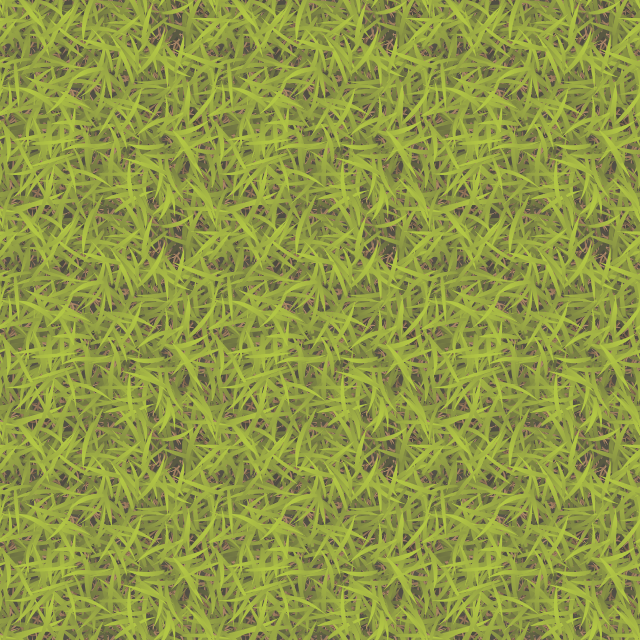
Write a WebGL 2 fragment shader that draws this texture.

```glsl
#version 300 es
precision highp float;
// Dense meadow grass: layered tapered blades over dark soil with dry twigs.

#define REPEATS 3.0          // whole tiles across the canvas
#define BLADE_LAYERS 16
#define BLADE_CELLS 7.0      // blade grid cells per tile
#define BLADE_LENGTH 0.27
#define BLADE_WIDTH 0.0135
#define TWIG_LAYERS 6
#define TWIG_CELLS 14.0
#define TWIG_LENGTH 0.10
#define TWIG_WIDTH 0.0055
#define CLUMPING 0.38        // strength of thick and thin patches

uniform vec2 u_resolution;
out vec4 fragColor;

const float TAU = 6.2831853;
const vec3 SOIL = vec3(0.32, 0.31, 0.27);
const vec3 TWIG = vec3(0.63, 0.50, 0.38);
const vec3 SHADE = vec3(0.35, 0.35, 0.26);
const vec3 LEAF = vec3(0.57, 0.62, 0.27);
const vec3 SUNLIT = vec3(0.70, 0.78, 0.27);

vec4 hash4(vec3 cell) {
  vec4 p = fract(cell.xyzx * vec4(0.1031, 0.1030, 0.0973, 0.1099));
  p += dot(p, p.wzxy + 33.33);
  return fract((p.xxyz + p.yzzw) * p.zywx);
}

// Periodic patchiness from layered sines, -1 to 1.
float patchiness(vec2 p) {
  return (sin(TAU * (p.x + 2.0 * p.y) + 1.0)
        + sin(TAU * (2.0 * p.x - p.y))
        + sin(TAU * (p.x + 3.0 * p.y) + 2.0)) / 3.0;
}

// Coverage of a bent, tapered stroke centred on the origin; x = amount, y = root to tip.
vec2 stroke(vec2 d, float angle, float len, float width, float bend, float pixel) {
  vec2 dir = vec2(cos(angle), sin(angle));
  float along = dot(d, dir) / len + 0.5;
  float arc = bend * len * (along - 0.5) * (along - 0.5);
  float across = abs(dot(d, vec2(-dir.y, dir.x)) - arc);
  float halfWidth = width * (1.0 - along) * (0.4 + 2.2 * along);
  float cover = clamp((halfWidth - across) / pixel + 0.5, 0.0, 1.0);
  return vec2(cover * smoothstep(0.0, 0.08, along) * step(along, 1.03), along);
}

vec3 grassColor(float light) {
  vec3 low = mix(SHADE, LEAF, clamp(light / 0.6, 0.0, 1.0));
  return mix(low, SUNLIT, clamp((light - 0.6) / 0.4, 0.0, 1.0));
}

// Thin crooked twigs lying on the soil.
vec3 addTwigs(vec3 color, vec2 p, float layer, float pixel) {
  vec2 grid = (p + hash4(vec3(layer, 5.0, 71.0)).xy) * TWIG_CELLS;
  for (int j = -1; j <= 1; j++)
  for (int i = -1; i <= 1; i++) {
    vec2 cell = floor(grid) + vec2(i, j);
    vec4 h = hash4(vec3(mod(cell, TWIG_CELLS), layer + 60.0));
    vec2 d = (grid - cell - h.xy) / TWIG_CELLS;
    vec2 s = stroke(d, h.z * TAU, TWIG_LENGTH * (0.6 + 0.4 * h.w),
                    TWIG_WIDTH, 3.0 * (h.w - 0.5), pixel);
    color = mix(color, TWIG * (0.75 + 0.35 * h.w), s.x);
  }
  return color;
}

// One layer of blades; higher layers catch more light.
vec3 addBlades(vec3 color, vec2 p, float layer, float height, float pixel) {
  vec2 offset = hash4(vec3(layer, 9.0, 37.0)).xy;
  vec2 grid = (p + offset) * BLADE_CELLS;
  for (int j = -1; j <= 1; j++)
  for (int i = -1; i <= 1; i++) {
    vec2 cell = floor(grid) + vec2(i, j);
    vec3 id = vec3(mod(cell, BLADE_CELLS), layer);
    vec4 h = hash4(id);
    vec4 k = hash4(id + vec3(0.0, 0.0, 120.0));
    vec2 center = (cell + h.xy) / BLADE_CELLS;
    float patchy = patchiness(center - offset);
    if (k.x > 0.82 + CLUMPING * patchy) continue;
    vec2 s = stroke(p + offset - center, h.z * TAU,
                    BLADE_LENGTH * (0.6 + 0.4 * k.y),
                    BLADE_WIDTH * (0.75 + 0.4 * k.z), k.w - 0.5, pixel);
    float light = 0.15 + 0.75 * height + 0.4 * (s.y - 0.5)
                + 0.2 * (h.w - 0.5) + 0.06 * patchy;
    color = mix(color, grassColor(light), s.x);
  }
  return color;
}

void main() {
  vec2 p = gl_FragCoord.xy / u_resolution * REPEATS;
  float pixel = REPEATS / min(u_resolution.x, u_resolution.y);
  vec3 color = SOIL * (1.0 + 0.1 * patchiness(p * 2.0));
  for (int n = 0; n < TWIG_LAYERS; n++)
    color = addTwigs(color, p, float(n), pixel);
  for (int n = 0; n < BLADE_LAYERS; n++)
    color = addBlades(color, p, float(n), float(n) / float(BLADE_LAYERS - 1), pixel);
  fragColor = vec4(color, 1.0);
}
```
